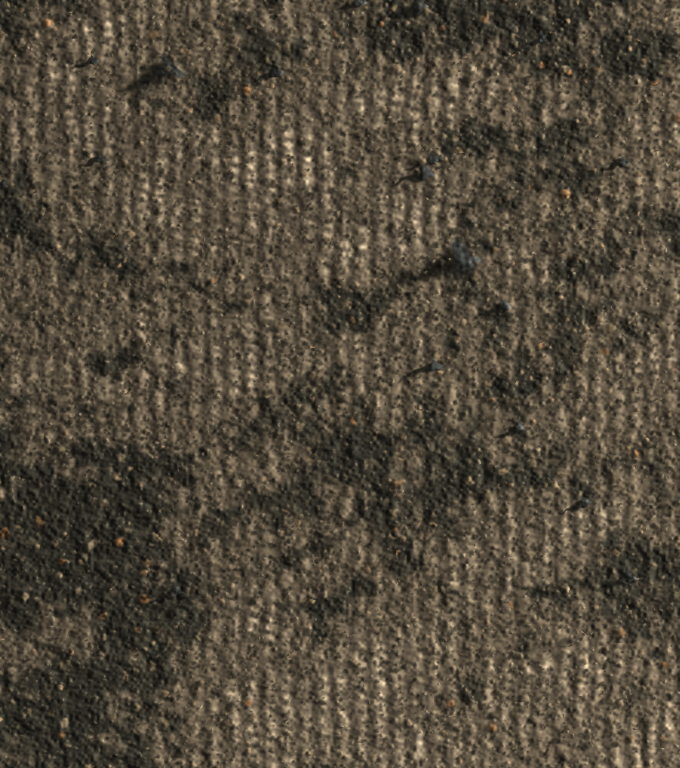
This texture is drawn by a WebGL 1 fragment shader. Its source:

```glsl
precision highp float;
uniform vec2 u_resolution;

const float RIBS = 42.0;
const float ROWS = 72.0;
const vec2 LIGHT = vec2(0.93, 0.37);
const float CLOTH_RELIEF = 1.7;
const float SOIL_RELIEF = 2.9;
const float RELIEF_STEP = 0.004;
const vec3 CLOTH_SHADE = vec3(0.285, 0.250, 0.205);
const vec3 CLOTH_LIT = vec3(0.60, 0.535, 0.435);
const vec3 DUST = vec3(0.375, 0.330, 0.265);
const vec3 SOIL = vec3(0.165, 0.160, 0.135);
const vec3 SHADOW = vec3(0.095, 0.090, 0.075);
const vec3 STONE = vec3(0.27, 0.275, 0.26);
const vec3 GRIT_DARK = vec3(0.25, 0.225, 0.18);
const vec3 GRIT_PALE = vec3(0.58, 0.52, 0.42);
const vec3 PEBBLE_ORANGE = vec3(0.62, 0.40, 0.23);
const vec3 PEBBLE_TAN = vec3(0.56, 0.49, 0.37);

float hash(vec2 p) {
  vec3 q = fract(p.xyx * 0.1031);
  q += dot(q, q.yzx + 33.33);
  return fract((q.x + q.y) * q.z);
}

float noise(vec2 p) {
  vec2 i = floor(p), f = fract(p);
  f = f * f * (3.0 - 2.0 * f);
  return mix(mix(hash(i), hash(i + vec2(1, 0)), f.x),
             mix(hash(i + vec2(0, 1)), hash(i + vec2(1, 1)), f.x), f.y);
}

float fbm(vec2 p) {
  float sum = 0.0, amp = 0.5;
  for (int i = 0; i < 5; i++) {
    sum += amp * noise(p);
    p = mat2(1.6, 1.2, -1.2, 1.6) * p + 7.3;
    amp *= 0.5;
  }
  return sum;
}

float spot(vec2 p, vec2 center, vec2 size) {
  vec2 q = (p - center) / size;
  return exp(-dot(q, q));
}

// Coordinates along and across the light
vec2 lightFrame(vec2 p) {
  return vec2(dot(p, LIGHT), dot(p, vec2(-LIGHT.y, LIGHT.x)));
}

// Soil cover: broad drifts broken up by streaky noise
float soilCover(vec2 p) {
  float drift = 0.30 * spot(p, vec2(0.06, 0.28), vec2(0.20, 0.13))
    + 0.18 * spot(p, vec2(0.06, 0.05), vec2(0.18, 0.09))
    + 0.15 * spot(p, vec2(0.50, 0.96), vec2(0.30, 0.05))
    + 0.17 * spot(p, vec2(0.04, 0.71), vec2(0.13, 0.04))
    + 0.08 * spot(p, vec2(0.75, 0.86), vec2(0.14, 0.10))
    + 0.13 * spot(p, vec2(0.36, 0.35), vec2(0.20, 0.03))
    - 0.20 * spot(p, vec2(0.55, 0.05), vec2(0.33, 0.12))
    - 0.12 * spot(p, vec2(0.14, 0.83), vec2(0.10, 0.06))
    - 0.08 * spot(p, vec2(0.48, 0.70), vec2(0.22, 0.15));
  return drift + 0.75 * (fbm(lightFrame(p) * vec2(8.0, 13.0) + 3.0) - 0.48);
}

float surfaceHeight(vec2 p) {
  return 0.5 * noise(p * 65.0) + 0.32 * noise(p * 130.0 + 5.0) + 0.25 * noise(p * 250.0 + 9.0);
}

// Ribbed cloth: vertical cords crossed by uneven knots
vec3 cloth(vec2 p, float bare) {
  float x = p.x * RIBS + 0.5 * (noise(p * vec2(9.0, 14.0)) - 0.5) + 0.25 * noise(p * 70.0);
  float cord = 0.5 + 0.5 * cos(6.2832 * x);
  float row = p.y * ROWS + 0.5 * floor(x + 0.5) + 0.7 * noise(p * 40.0);
  float knot = 0.5 + 0.5 * cos(6.2832 * row);
  float wear = 0.35 + 0.9 * noise(p * vec2(30.0, 22.0) + 4.0);
  float thread = cord * (0.45 + 0.55 * knot) * wear;
  vec3 woven = mix(CLOTH_SHADE, CLOTH_LIT, thread * 1.25);
  return mix(DUST * (0.84 + 0.32 * cord), woven, bare);
}

// Scattered grains, each with a lit side and a short shadow
vec3 grains(vec3 color, vec2 p, float freq, float density, float tint) {
  vec2 g = p * freq, cell = floor(g);
  g += 0.3 * (vec2(noise(g * 2.3), noise(g * 2.3 + 31.0)) - 0.5);
  float soft = 0.10 + freq / u_resolution.y;
  for (int j = -1; j <= 1; j++) for (int i = -1; i <= 1; i++) {
    vec2 id = cell + vec2(i, j);
    if (hash(id + freq) > density) continue;
    vec2 q = g - id - vec2(hash(id + 17.1), hash(id + 41.7));
    float turn = 6.2832 * hash(id + 63.3), pick = hash(id + 88.9);
    float radius = mix(0.18, 0.46, hash(id + 29.5));
    vec2 axis = vec2(cos(turn), sin(turn));
    vec2 r = vec2(dot(q, axis), 1.4 * dot(q, vec2(-axis.y, axis.x)));
    float body = mix(length(r), abs(r.x) + 0.6 * abs(r.y), 0.4);
    float shade = length(lightFrame(q + LIGHT * radius) * vec2(0.75, 1.1));
    color = mix(color, SHADOW, 0.42 * (1.0 - smoothstep(radius - soft, radius + soft, shade)));
    vec3 grit = mix(GRIT_DARK, GRIT_PALE, pick * sqrt(pick));
    vec3 pebble = mix(PEBBLE_TAN, PEBBLE_ORANGE, smoothstep(0.5, 1.0, pick));
    pebble *= 0.7 + 0.4 * hash(id + 52.4);
    float lit = clamp(0.9 + 0.45 * dot(q, LIGHT) / radius, 0.45, 1.35);
    color = mix(color, mix(grit, pebble, tint) * lit,
                0.85 * (1.0 - smoothstep(radius - soft, radius + soft, body)));
  }
  return color;
}

// Sparse angular stones with long tapering shadows
vec3 stones(vec3 color, vec2 p, float freq, float density) {
  vec2 g = p * freq, cell = floor(g);
  for (int j = -1; j <= 1; j++) for (int i = -1; i <= 1; i++) {
    vec2 id = cell + vec2(i, j);
    if (hash(id + 5.7) > density) continue;
    vec2 q = g - id - vec2(hash(id + 11.3), hash(id + 37.9));
    q += 0.09 * (vec2(noise(g * 9.0), noise(g * 9.0 + 20.0)) - 0.5);
    vec2 a = lightFrame(q) / mix(0.07, 0.16, hash(id + 71.1));
    float shade = max(abs(a.y) - 0.85 - 0.17 * a.x, max(a.x, -a.x - 4.8));
    color = mix(color, SHADOW, 0.85 * (1.0 - smoothstep(-0.3, 0.3, shade)));
    float body = max(abs(a.x) + 0.55 * a.y, -a.y * 1.2) - 0.75;
    vec3 face = STONE * (0.85 + 0.5 * a.x) * (0.7 + 0.6 * noise(g * 22.0));
    color = mix(color, face, 1.0 - smoothstep(-0.12, 0.12, body));
  }
  return color;
}

void main() {
  vec2 p = gl_FragCoord.xy / u_resolution.y;
  float cover = soilCover(p);
  // Crumbly clods fray the edges of the soil
  float crumbs = 0.24 * (noise(p * 75.0) - 0.5) + 0.30 * (noise(p * 34.0 + 8.0) - 0.5);
  float soil = smoothstep(0.0, 0.24, cover + crumbs);
  float dusty = 0.8 * smoothstep(-0.20, 0.06, cover);
  vec3 color = mix(cloth(p, 1.0 - dusty), SOIL, 0.86 * soil);
  color = grains(color, p, 150.0, mix(0.25, 0.45, dusty), 0.0);
  color = grains(color, p, 85.0, mix(0.10, 0.26, dusty), 0.2);
  color = mix(color, SOIL, 0.45 * soil);
  color = stones(color, p, 8.0, 0.09);
  color = stones(color, p + 3.0, 17.0, 0.05);
  color = grains(color, p, 115.0, 0.14 * dusty, 0.3);
  color = grains(color, p, 62.0, 0.02 + 0.10 * soil, 0.8);
  // Fine relief lit from the right
  float slope = surfaceHeight(p) - surfaceHeight(p + LIGHT * RELIEF_STEP);
  color *= clamp(1.0 + mix(CLOTH_RELIEF, SOIL_RELIEF, soil) * slope, 0.4, 1.8);
  color *= 0.95 + 0.14 * p.x + 0.10 * spot(p, vec2(0.5, 0.0), vec2(0.4, 0.2));
  gl_FragColor = vec4(color, 1.0);
}
```
